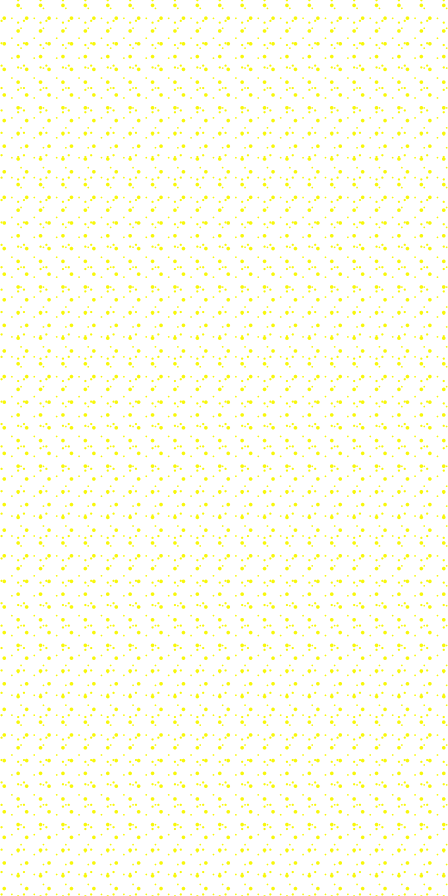
A Shadertoy shader for this pattern:

```glsl
// Yellow dots on white in 20 columns; three layers of differing row pitch beat into 5 bands.

const vec3 PAPER = vec3(1.0);
const vec3 YELLOW = vec3(0.97, 0.97, 0.04);
const float COLUMNS = 20.0;
const float BANDS = 5.0;

// Rows of each layer within one band
const float DOT_ROWS = 7.0;
const float SPECK_ROWS = 8.0;
const float DUST_ROWS = 9.0;

// Radii in canvas widths
const float DOT_RADIUS = 0.0040;
const float SPECK_RADIUS = 0.0024;
const float DUST_RADIUS = 0.0018;

// Two staggered centres per repeat of each layer, from 0 to 1
const vec4 DOTS = vec4(0.19, 0.29, 0.81, 0.79);
const vec4 SPECKS = vec4(0.07, 0.07, 0.81, 0.99);
const vec4 DUST = vec4(0.53, 0.08, 0.94, 0.58);

// Coverage of a disc that wraps around the edges of its repeat
float disc(vec2 cell, vec2 centre, float radius, vec2 cellSize, float pixel) {
    vec2 offset = (fract(cell - centre + 0.5) - 0.5) * cellSize;
    return clamp(0.5 + (radius - length(offset)) / pixel, 0.0, 1.0);
}

// One layer of paired discs with its own row pitch
float layer(vec2 uv, float rows, vec4 centres, float radius) {
    vec2 repeats = vec2(COLUMNS, BANDS * rows);
    float pixel = 1.0 / iResolution.x;
    vec2 cellSize = iResolution.xy * pixel / repeats;
    vec2 cell = uv * repeats;
    return max(disc(cell, centres.xy, radius, cellSize, pixel),
               disc(cell, centres.zw, radius, cellSize, pixel));
}

void mainImage(out vec4 fragColor, in vec2 fragCoord) {
    vec2 uv = fragCoord / iResolution.xy;

    // Overlap the layers so that they meet once per band
    float ink = layer(uv, DOT_ROWS, DOTS, DOT_RADIUS);
    ink = max(ink, layer(uv, SPECK_ROWS, SPECKS, SPECK_RADIUS));
    ink = max(ink, layer(uv, DUST_ROWS, DUST, DUST_RADIUS));

    fragColor = vec4(mix(PAPER, YELLOW, ink), 1.0);
}
```
